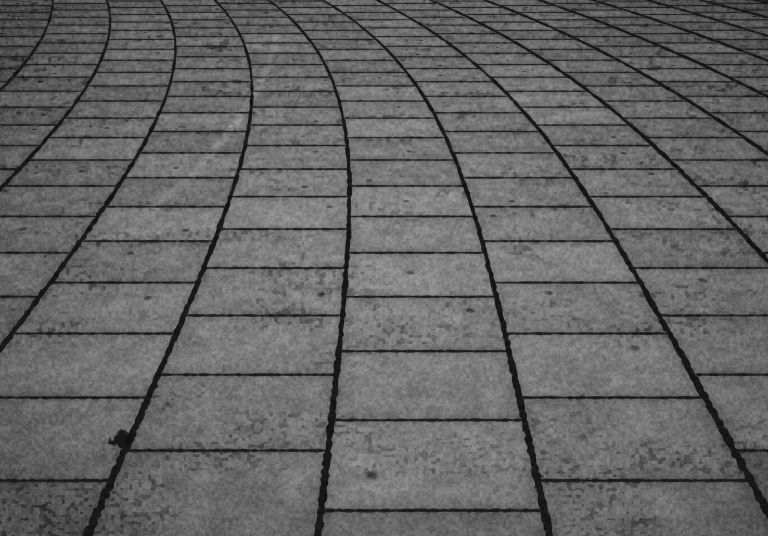
Reproduce this texture procedurally as a WebGL 1 fragment shader.

```glsl
precision highp float;
// Grey paving slabs in curving lanes that recede towards a horizon.
// Screen points map to lane and row coordinates by perspective; the
// joints are distance bands, and layered noise weathers the stone.
uniform vec2 u_resolution;

const float HORIZON = 0.2135;   // height of the horizon above the top edge
const float ROW_SCALE = 5.686;  // slab rows per unit of inverse depth
const float LANE_GROWTH = 0.33; // lane widening per unit of height

float hash(vec2 p) {
  vec3 a = fract(p.xyx * vec3(0.1031, 0.1030, 0.0973));
  a += dot(a, a.yzx + 33.33);
  return fract((a.x + a.y) * a.z);
}

float noise(vec2 p) {
  vec2 i = floor(p);
  vec2 f = fract(p);
  f = f * f * (3.0 - 2.0 * f);
  float low = mix(hash(i), hash(i + vec2(1.0, 0.0)), f.x);
  float high = mix(hash(i + vec2(0.0, 1.0)), hash(i + vec2(1.0)), f.x);
  return mix(low, high, f.y);
}

float fbm(vec2 p) {
  float sum = 0.0;
  float gain = 0.5;
  for (int i = 0; i < 4; i++) {
    sum += gain * noise(p);
    p = p * 2.03 + 17.3;
    gain *= 0.5;
  }
  return sum / 0.9375;
}

// Position (x) and slope (y) of the reference joint at height y.
vec2 jointCurve(float y) {
  float bend = exp(-y / 0.101);
  return vec2(0.4969 - 0.118 * y - 0.1471 * bend, -0.118 + 1.456 * bend);
}

// Bond offset of a lane: repeats every third lane.
float bondOffset(float lane) {
  float m = mod(lane + 1.0, 3.0);
  return 0.09 + m * (0.405 - 0.035 * m);
}

// Antialiased coverage of a band with the given half width.
float band(float d, float halfWidth, float px) {
  return 1.0 - smoothstep(halfWidth - px, halfWidth + px, d);
}

// Faint pale arc left across the slabs.
float paleArc(vec2 p) {
  float t = p.y - 0.039;
  float x = 0.362 - 0.199 * t - 2.1 * t * t;
  float d = abs(p.x - x) / sqrt(1.0 + pow(0.199 + 4.2 * t, 2.0));
  float ends = smoothstep(0.035, 0.055, p.y) * (1.0 - smoothstep(0.2, 0.36, p.y));
  return (1.0 - smoothstep(0.002, 0.007, d)) * ends;
}

// Small round pit on some slabs; cell holds the position within the slab.
float slabPit(vec2 cell, vec2 id) {
  vec2 center = 0.15 + 0.7 * vec2(hash(id + 3.7), hash(id + 8.1));
  float r = length((cell - center) * vec2(1.0, 0.6));
  return step(0.5, hash(id + 21.0)) * (1.0 - smoothstep(0.012, 0.04, r));
}

void main() {
  vec2 uv = gl_FragCoord.xy / u_resolution;
  vec2 p = vec2(uv.x, (1.0 - uv.y) * 0.7);
  float px = 0.75 / u_resolution.x;

  // Perspective coordinates
  float depth = p.y + HORIZON;
  float laneWidth = 0.0703 + LANE_GROWTH * p.y;
  vec2 curve = jointCurve(p.y);
  float lane = (p.x - curve.x) / laneWidth;
  float laneId = floor(lane);
  float row = ROW_SCALE / depth - bondOffset(laneId);
  vec2 id = vec2(laneId, floor(row)) + 40.0;
  vec2 cell = vec2(lane - laneId, fract(row));
  vec2 ground = vec2(lane, ROW_SCALE / depth) + 40.0;

  // Distances to the long and cross joints
  float slope = curve.y + LANE_GROWTH * floor(lane + 0.5);
  float longDist = min(cell.x, 1.0 - cell.x) * laneWidth / sqrt(1.0 + slope * slope);
  float crossDist = min(cell.y, 1.0 - cell.y) * depth * depth / ROW_SCALE;
  float rough = noise(p * 190.0) - 0.5;
  float longHalf = 0.017 * laneWidth * (1.0 + 0.8 * rough);
  float crossHalf = 0.0023 * depth * (1.0 + 0.9 * rough);

  // Stone tone: broad light, slab variation, mottling and grain
  vec2 fromLight = (p - vec2(0.52, 0.36)) * vec2(1.0, 1.25);
  float tone = 0.515 - 0.45 * dot(fromLight, fromLight);
  tone += 0.06 * (hash(id) - 0.5);
  float mottle = fbm(ground * vec2(7.0, 6.0));
  float grain = noise(p * 420.0) + noise(p * 230.0 + 9.0) - 1.0;
  tone += 0.13 * (mottle - 0.5) + 0.085 * grain;
  float patches = smoothstep(0.48, 0.72, fbm(ground * 2.3 + 5.0));
  float specks = smoothstep(0.58, 0.78, noise(p * vec2(170.0, 230.0)));
  tone -= 0.11 * patches * specks;

  // Damp slab edges, pits and the pale arc
  float edge = min(longDist, crossDist * 1.6);
  tone -= 0.1 * exp(-edge / (0.035 * laneWidth)) * (0.5 + mottle);
  tone -= 0.2 * slabPit(cell, id);
  tone += 0.06 * paleArc(p) * (0.6 + 0.8 * mottle);

  // Dark joints and one ragged stain
  float joint = max(band(longDist, longHalf, px), 0.9 * band(crossDist, crossHalf, px));
  tone = mix(tone, 0.065 + 0.05 * noise(p * 300.0), joint);
  float stainDist = length((p - vec2(0.159, 0.574)) * vec2(1.0, 1.6));
  float stain = band(stainDist + 0.014 * rough, 0.015, 0.003);
  tone = mix(tone, 0.06, 0.9 * stain);

  gl_FragColor = vec4(vec3(clamp(tone, 0.0, 1.0)), 1.0);
}
```
